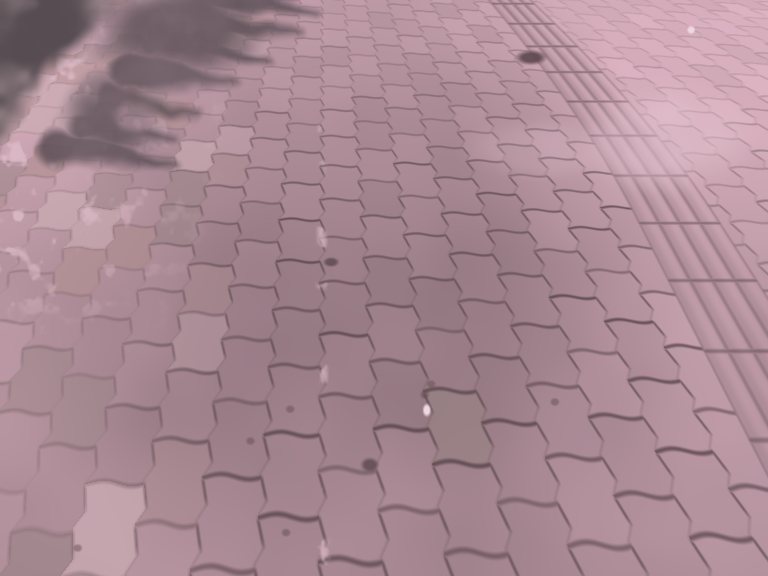
A WebGL 2 fragment shader for this texture:

```glsl
#version 300 es
precision highp float;
uniform vec2 u_resolution;
out vec4 outColor;

const vec3 JOINT = vec3(0.36, 0.28, 0.31);
const vec3 SHADE = vec3(0.38, 0.325, 0.35);
const vec3 DUST = vec3(0.88, 0.75, 0.80);
const vec3 FLECK = vec3(0.93, 0.85, 0.88);
const vec3 OLIVE = vec3(0.58, 0.50, 0.50);
const float STAGGER = 0.46;

float hash(vec2 p) {
  vec3 q = fract(vec3(p.xyx) * 0.1031);
  q += dot(q, q.yzx + 33.33);
  return fract((q.x + q.y) * q.z);
}

float noise(vec2 p) {
  vec2 i = floor(p), f = fract(p);
  f = f * f * (3.0 - 2.0 * f);
  return mix(mix(hash(i), hash(i + vec2(1, 0)), f.x),
             mix(hash(i + vec2(0, 1)), hash(i + vec2(1, 1)), f.x), f.y);
}

float fbm(vec2 p) {
  return 0.55 * noise(p) + 0.3 * noise(p * 2.1 + 7.0) + 0.15 * noise(p * 4.3 + 19.0);
}

float stroke(float d, float halfWidth, float blur) {
  return 1.0 - smoothstep(max(halfWidth - blur, 0.0), halfWidth + blur, abs(d));
}

float centred(float x) { return fract(x + 0.5) - 0.5; }

float spot(vec2 p, vec2 centre, vec2 radius) {
  return 1.0 - smoothstep(0.5, 1.25, length((p - centre) / radius));
}

// x counts columns to the right, y counts rows towards the viewer
vec2 groundPlane(vec2 p) {
  float depth = 1.0 - p.y;
  float bend = max(0.382 - depth, 0.0);
  float spacing = 0.066 * (depth + 0.694) - 0.0576 * bend * bend;
  return vec2((p.x - 0.559) / spacing, -13.6 / (depth + 0.573));
}

float rowPhase(float row, float column) { return row + 0.79 - STAGGER * column; }

float zigzag(float t) { return 2.0 * min(t / 0.65, (1.0 - t) / 0.35) - 1.0; }

// Tapered leaves fanning off a slanted stem
float leafShadow(vec2 p) {
  p += 0.04 * (vec2(fbm(p * 11.0), fbm(p * 11.0 + 40.0)) - 0.5);
  float shade = max(spot(p, vec2(0.31, 0.95), vec2(0.14, 0.09)), spot(p, vec2(0.20, 0.80), vec2(0.09, 0.08)));
  for (int i = 0; i < 7; i++) {
    float t = float(i) / 6.0;
    vec2 root = mix(vec2(0.11, 0.74), vec2(0.34, 1.02), t);
    vec2 tip = mix(vec2(0.29, 0.72), vec2(0.54, 0.98), t);
    tip.x += 0.09 * (hash(vec2(i, 3)) - 0.5);
    vec2 axis = tip - root;
    float along = clamp(dot(p - root, axis) / dot(axis, axis), 0.0, 1.0);
    float d = length(p - root - axis * along) - mix(0.034, 0.004, along);
    shade = max(shade, 1.0 - smoothstep(-0.014, 0.014, d));
  }
  return shade * (1.0 - 0.5 * spot(p, vec2(0.25, 0.80), vec2(0.05, 0.03)));
}

vec3 sunlitTone(vec2 p) {
  float light = 0.585 + 0.16 * smoothstep(0.5, 1.0, p.y)
    + 0.17 * smoothstep(0.75, 1.3, p.x) * smoothstep(-0.5, 0.65, p.y)
    + 0.12 * smoothstep(0.5, 0.0, p.x) * smoothstep(-0.5, 0.6, p.y)
    + 0.06 * smoothstep(0.45, 0.0, p.y);
  light += 0.09 * (fbm(p * 3.5) - 0.5);
  return min(light, 0.84) * vec3(1.0, 0.812, 0.878);
}

vec3 pavers(vec2 g, vec2 blur, vec3 tone, float fade) {
  float edge = round(g.x);
  float t = fract(2.0 * rowPhase(g.y, edge));
  float side = g.x - edge - 0.068 * zigzag(t);
  float column = side > 0.0 ? edge : edge - 1.0;
  float across = g.x - column;
  float phase = rowPhase(g.y, column) + 0.032 * sin(6.2832 * across);
  vec2 id = vec2(column, floor(phase));
  float worn = smoothstep(-2.0, -4.0, column);

  vec3 color = tone * (0.97 + 0.06 * hash(id));
  float pick = hash(id + 71.0);
  color = mix(color, OLIVE, worn * 0.4 * step(0.82, pick));
  color = mix(color, vec3(0.80, 0.68, 0.71), worn * 0.65 * step(pick, 0.14));
  color = mix(color, vec3(0.69, 0.56, 0.56), worn * 0.5 * step(abs(pick - 0.4), 0.08));
  if (id == vec2(2, -11)) color = mix(color, OLIVE, 0.65);

  float rising = smoothstep(0.0, 0.15, t) * (1.0 - smoothstep(0.45, 0.75, t));
  float sideGap = stroke(side, 0.022, blur.x) * mix(0.18, 0.72, rising);
  float endGap = stroke(centred(phase), 0.026, blur.y)
    * (0.5 + 0.4 * hash(vec2(column, round(phase)) + 23.0));
  return mix(color, JOINT, max(sideGap, endGap) * fade);
}

// Long ribbed tiles of the guide strip
vec3 guideStrip(vec2 g, vec2 blur, vec3 tone, float across) {
  float seam = stroke(centred((g.y + 10.17) / 1.33), 0.018, blur.y);
  float rib = stroke(centred(across * 4.0), 0.07, blur.x * 2.5);
  vec3 color = tone * (0.96 + 0.04 * cos(across * 25.13 + 2.0));
  return mix(color, JOINT, max(seam * 0.5, rib * 0.32));
}

void main() {
  vec2 p = gl_FragCoord.xy / u_resolution.y;
  vec2 g = groundPlane(p);
  vec2 blur = max(fwidth(g) * 1.2, vec2(0.03));
  vec3 tone = sunlitTone(p);

  // Paving and strip
  float fade = mix(0.3, 0.95, smoothstep(-5.0, -1.0, g.x))
    * mix(0.35, 1.0, smoothstep(1.0, 0.6, p.y)) * mix(1.0, 0.6, step(9.7, g.x));
  vec3 color = pavers(g, blur, tone, fade);
  float across = (g.x - 7.7) / 2.0;
  float inside = smoothstep(-blur.x, blur.x, 1.0 - abs(g.x - 8.7));
  color = mix(color, guideStrip(g, blur, tone, across), inside);

  // Dust, pale flecks and dark stains
  float dusty = spot(p, vec2(1.16, 0.76), vec2(0.14, 0.09)) + 0.5 * spot(p, vec2(0.95, 0.74), vec2(0.14, 0.05));
  color = mix(color, DUST, dusty * 0.8 * fbm(p * 9.0));
  float litter = max(stroke(g.x, 0.05, 0.14), smoothstep(-2.0, -7.0, g.x) * smoothstep(0.35, 0.6, p.y));
  color = mix(color, DUST, 0.7 * litter * smoothstep(0.62, 0.8, fbm(p * 32.0)));
  for (int i = 0; i < 7; i++) {
    vec2 at = vec2(1.333 * hash(vec2(i, 11)), 0.4 * hash(vec2(i, 29)));
    color = mix(color, JOINT, 0.45 * spot(p, at, vec2(0.008, 0.007)));
  }
  color = mix(color, JOINT, 0.8 * spot(p, vec2(0.642, 0.193), vec2(0.015, 0.012)));
  color = mix(color, JOINT, 0.8 * spot(p, vec2(0.575, 0.545), vec2(0.013, 0.008)));
  color = mix(color, JOINT, 0.9 * spot(p, vec2(0.922, 0.90), vec2(0.026, 0.012)));
  color = mix(color, FLECK, spot(p, vec2(0.741, 0.288), vec2(0.007, 0.011)));
  color = mix(color, FLECK, spot(p, vec2(1.2, 0.948), vec2(0.007)));

  // Foliage corner and cast shadow
  vec3 brush = mix(vec3(0.34, 0.30, 0.32), vec3(0.58, 0.51, 0.53), smoothstep(0.3, 0.75, fbm(p * 11.0)));
  float corner = smoothstep(-0.02, 0.03, 0.16 - p.x - 0.85 * max(0.98 - p.y, 0.0) + 0.06 * fbm(p * 12.0));
  color = mix(color, brush, corner);
  color = mix(color, SHADE * (0.94 + 0.25 * fbm(p * 14.0)), 0.9 * leafShadow(p));
  outColor = vec4(color, 1.0);
}
```
